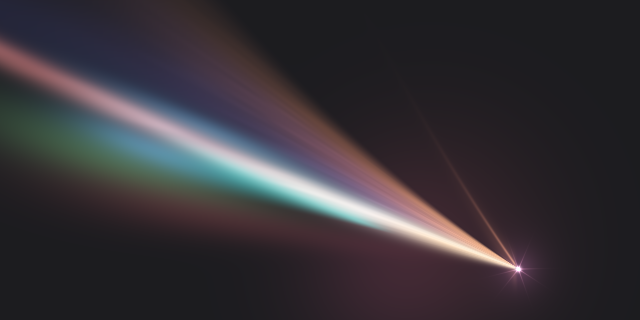
This background is drawn by a Shadertoy shader. Its source:

```glsl
const vec2 TIP = vec2(1.62, 0.159);
const vec3 NIGHT = vec3(0.108, 0.108, 0.122);
const vec3 CREAM = vec3(1.0, 0.86, 0.70);
const vec3 WHITE = vec3(0.92, 0.88, 0.86);
const vec3 ROSE = vec3(0.74, 0.60, 0.64);
const vec3 SALMON = vec3(0.48, 0.25, 0.23);
const vec3 ORANGE = vec3(0.66, 0.37, 0.25);
const vec3 MAUVE = vec3(0.60, 0.36, 0.46);
const vec3 VIOLET = vec3(0.42, 0.33, 0.56);
const vec3 BLUE = vec3(0.20, 0.40, 0.54);
const vec3 TEAL = vec3(0.0, 0.60, 0.57);
const vec3 GREEN = vec3(0.14, 0.29, 0.16);
const vec3 RUST = vec3(0.20, 0.07, 0.08);

float hash(vec2 p) {
    return fract(sin(dot(p, vec2(127.1, 311.7))) * 43758.5453);
}

float noise(vec2 p) {
    vec2 i = floor(p), f = fract(p);
    f = f * f * (3.0 - 2.0 * f);
    return mix(mix(hash(i), hash(i + vec2(1, 0)), f.x),
               mix(hash(i + vec2(0, 1)), hash(i + vec2(1, 1)), f.x), f.y);
}

float bell(float x, float center, float width) {
    float q = (x - center) / width;
    return exp(-q * q);
}

vec3 screen(vec3 base, vec3 light) {
    return 1.0 - (1.0 - base) * (1.0 - clamp(light, 0.0, 1.0));
}

// Wide veil above the beam; t runs from the beam (0) to the outer edge (1)
vec3 upperFan(float t, float d, float streak) {
    vec3 color = mix(BLUE, VIOLET, smoothstep(0.08, 0.35, t));
    color = mix(color, MAUVE, smoothstep(0.3, 0.62, t));
    color = mix(color, ORANGE, smoothstep(0.6, 0.95, t));
    color = mix(color, CREAM * vec3(0.95, 0.78, 0.65), exp(-d * d * 9.0));
    float soft = 0.14 + 0.16 * d;
    float mask = smoothstep(-0.12, 0.12, t) * (1.0 - smoothstep(1.0 - soft, 1.0 + soft, t));
    return color * mask * exp(-1.4 * d * d) * (0.86 + 0.28 * streak);
}

// Teal, blue, green and rust bands below the beam
vec3 lowerFan(vec3 base, float v, float d) {
    float s = v / max(d, 0.02);
    base = screen(base, RUST * bell(s, -0.21, 0.08) * bell(d, 1.0, 0.48));
    base = screen(base, GREEN * bell(s, -0.135, 0.065) * bell(d, 1.25, 0.45));
    base = screen(base, BLUE * bell(s, -0.075, 0.05) * bell(d, 1.15, 0.25));
    float soft = 0.004 + 0.13 * pow(max(d - 0.4, 0.0), 1.3);
    float lowerEdge = smoothstep(-soft, soft, v + 0.088 * d);
    float upperEdge = 1.0 - smoothstep(-0.03, 0.02, v);
    float span = smoothstep(0.37, 0.52, d) * (1.0 - smoothstep(0.85, 1.2, d));
    return screen(base, TEAL * lowerEdge * upperEdge * span);
}

// Bright core, cooling from cream through white to salmon
vec3 beam(float v, float d, float streak) {
    vec3 color = mix(CREAM, WHITE, smoothstep(0.2, 0.5, d));
    color = mix(color, ROSE, smoothstep(0.6, 1.05, d));
    color = mix(color, SALMON, smoothstep(1.05, 1.55, d));
    float width = 0.003 + 0.047 * (1.0 - exp(-2.8 * d));
    width *= v > 0.0 ? 0.85 : 1.05;
    return color * bell(v, 0.0, width) * (0.92 + 0.16 * streak);
}

// Hot point with a violet halo and short scattered rays
vec3 spark(vec2 q) {
    float r = length(q);
    vec3 light = vec3(0.38, 0.20, 0.34) * exp(-r * 22.0);
    light += vec3(1.0, 0.93, 0.95) * bell(r, 0.0, 0.009);
    for (int i = 0; i < 8; i++) {
        float k = float(i);
        float angle = k * 0.785 + 0.5 * hash(vec2(k, 3.0));
        vec2 dir = vec2(cos(angle), sin(angle));
        float along = dot(q, dir);
        float across = dot(q, vec2(-dir.y, dir.x));
        float ray = bell(across, 0.0, 0.002) * exp(-max(along, 0.0) * 40.0);
        light += vec3(0.5, 0.3, 0.38) * ray * step(0.0, along);
    }
    return light;
}

void mainImage(out vec4 fragColor, in vec2 fragCoord) {
    vec2 p = fragCoord / iResolution.y;
    vec2 q = p - TIP;
    float d = max(-q.x, 0.0);
    float front = smoothstep(0.0, 0.015, -q.x);
    float v = q.y - 0.355 * d - 0.04 * d * d;
    float edge = 0.285 * d + 0.15 * d * d + 0.002;
    float t = v / edge;
    float streak = noise(vec2(t * 9.0 + d * 4.0, d * 5.0));
    streak = mix(streak, noise(vec2(t * 26.0 + d * 9.0, d * 7.0)), 0.4);

    // Dim warm air around the beam
    vec3 color = NIGHT;
    color += vec3(0.10, 0.035, 0.045) * bell(length(q - vec2(-0.27, 0.11)), 0.0, 0.36);
    color += vec3(0.07, 0.025, 0.045) * bell(length(q + vec2(0.40, 0.02)), 0.0, 0.28);
    color += vec3(0.03, 0.03, 0.09) * bell(v, 0.12, 0.13) * smoothstep(0.6, 1.1, d);

    // Fans and beam
    color = mix(color, lowerFan(color, v, d), front);
    color = screen(color, front * upperFan(t, d, streak));
    float rim = bell(v, 0.055, 0.035) * bell(d, 0.95, 0.32);
    color = screen(color, BLUE * 0.6 * rim);
    color = screen(color, front * beam(v, d, streak));

    // Thin curved filament
    float filament = (q.y - 1.42 * d - 0.5 * d * d) * 0.55;
    float fade = front * exp(-d * 13.0);
    color = screen(color, ORANGE * 1.3 * fade * bell(filament, 0.0, 0.003 + 0.015 * d));
    color = screen(color, ORANGE * 0.45 * fade * bell(filament, -0.008, 0.022));

    color = screen(color, spark(q));
    fragColor = vec4(color, 1.0);
}
```
